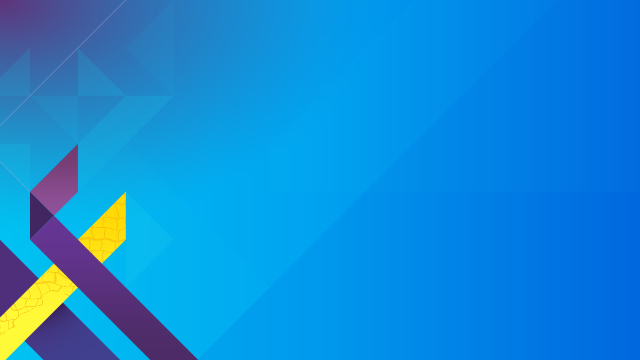
This background is drawn by a Shadertoy shader. Its source:

```glsl
const float ROWS = 7.513;   // lattice rows over the canvas height
const float DIAG = 0.7071;  // scales diagonal coordinates to distances

float fill(float dist, float px) {
    return clamp(0.5 - dist / px, 0.0, 1.0);
}

float band(float v, float lo, float hi) {
    return max(lo - v, v - hi);
}

float max3(float a, float b, float c) {
    return max(a, max(b, c));
}

vec2 hashGradient(vec2 cell) {
    float h = fract(sin(dot(cell, vec2(127.1, 311.7))) * 43758.5);
    return vec2(cos(6.2832 * h), sin(6.2832 * h));
}

float gradientNoise(vec2 p) {
    vec2 i = floor(p), f = fract(p);
    vec2 u = f * f * (3.0 - 2.0 * f);
    vec2 e = vec2(0.0, 1.0);
    float a = dot(hashGradient(i), f);
    float b = dot(hashGradient(i + e.yx), f - e.yx);
    float c = dot(hashGradient(i + e.xy), f - e.xy);
    float d = dot(hashGradient(i + e.yy), f - e.yy);
    return mix(mix(a, b, u.x), mix(c, d, u.x), u.y);
}

// Cyan to blue sweep with a violet top left corner
vec3 backdrop(vec2 uv, float aspect) {
    vec3 cyan = vec3(0.0, 0.76, 0.95);
    vec3 azure = vec3(0.0, 0.635, 0.94);
    vec3 blue = vec3(0.0, 0.41, 0.875);
    vec3 violet = vec3(0.37, 0.20, 0.48);
    float t = uv.x / aspect;
    vec3 col = mix(cyan, azure, clamp(t * 2.0, 0.0, 1.0));
    col = mix(col, blue, clamp(t * 2.0 - 1.0, 0.0, 1.0));
    float reach = length(vec2(uv.x / 1.05, (1.0 - uv.y) / 0.65));
    return mix(col, violet, pow(max(1.0 - reach, 0.0), 1.3));
}

// Translucent facets on the lattice; s and d are its two diagonals
vec3 addFacets(vec3 col, vec2 q, float s, float d, float px) {
    vec3 glow = vec3(0.08, 0.78, 0.92);
    vec3 deep = vec3(0.0, 0.36, 0.85);
    col = mix(col, deep, 0.13 * fill((11.0 - s) * DIAG, px));
    col = mix(col, glow, 0.07 * fill(max3(1.0 - d, s - 11.0, 5.0 - s) * DIAG, px));
    col = mix(col, glow, 0.05 * fill(max3(8.0 - s, 5.0 - q.x, q.y - 4.0), px));
    col = mix(col, glow, 0.14 * fill(max3(1.0 - s, q.x, q.y - 2.0), px));
    col = mix(col, glow, 0.17 * fill(max3(1.0 - q.x, -d, q.y - 2.0), px));
    col = mix(col, glow, 0.10 * fill(max3(d - 2.0, q.x - 1.0, 2.0 - q.y), px));
    col = mix(col, glow, 0.20 * fill(max3(band(s, 4.0, 5.0) * DIAG, 1.0 - q.x, 2.0 - q.y), px));
    col = mix(col, glow, 0.20 * fill(max3(q.x, 3.0 - q.y, d - 4.0), px));
    col = mix(col, glow, 0.07 * fill(max3(3.0 - s, q.x - 3.0, d + 1.0), px));
    return mix(col, glow, 0.28 * fill(max3(2.0 - q.x, 2.0 - d, s - 8.0), px));
}

// Irregular staggered parcel outlines
float parcelLines(vec2 p, float px) {
    float scale = 4.2;
    vec2 w = p * scale + 0.7 * gradientNoise(p * 3.0);
    w.x += 0.6 * hashGradient(vec2(floor(w.y), 3.0)).x;
    vec2 f = abs(fract(w) - 0.5);
    float edge = (0.5 - max(f.x, f.y)) / scale;
    return fill(edge - 0.008, px);
}

vec3 yellowPaint(vec2 q, float px) {
    vec3 gold = vec3(1.0, 0.85, 0.02);
    vec3 lemon = vec3(1.0, 0.98, 0.22);
    vec3 ochre = vec3(0.93, 0.65, 0.02);
    vec3 col = mix(gold, lemon, smoothstep(4.3, 6.8, q.y));
    float limit = q.y + 0.8 * q.x - 6.45 + 0.4 * gradientNoise(q * 4.0);
    float mapped = max(fill(limit, px), step(0.7, q.x));
    float border = fill(abs(limit) - 0.012, px) * step(q.x, 0.7);
    return mix(col, ochre, 0.55 * max(mapped * parcelLines(q, px), border));
}

void mainImage(out vec4 fragColor, in vec2 fragCoord) {
    vec2 uv = fragCoord / iResolution.y;
    float px = ROWS / iResolution.y;
    // Lattice column and row, rows counted from the top
    vec2 q = vec2(uv.x * ROWS - 0.626, (1.0 - uv.y) * ROWS);
    float s = q.x + q.y, d = q.y - q.x;

    vec3 col = backdrop(uv, iResolution.x / iResolution.y);
    col = addFacets(col, q, s, d, px);

    // Hairlines
    vec3 pale = vec3(0.72, 0.66, 0.82);
    col = mix(col, pale, 0.55 * fill(abs(s - 2.0) * DIAG - 0.006, px));
    col = mix(col, pale, 0.55 * fill(max(abs(d - 4.0) * DIAG - 0.006, q.x), px));

    // Indigo ribbon, shaded beneath the yellow one
    vec3 indigo = mix(vec3(0.31, 0.18, 0.48), vec3(0.25, 0.25, 0.56), smoothstep(5.5, 8.5, s));
    float shade = exp(-3.0 * max(s - 7.0, 0.0)) * step(7.0, s) * smoothstep(7.3, 5.6, d);
    indigo = mix(indigo, vec3(0.19, 0.10, 0.30), 0.8 * shade);
    col = mix(col, indigo, fill(band(d, 5.63, 7.23) * DIAG, px));

    // Yellow ribbon
    float yellow = max(band(s, 6.0, 7.0) * DIAG, q.x - 2.0);
    col = mix(col, yellowPaint(q, px), fill(yellow, px));

    // Mauve ribbon and its dark fold
    vec3 mauve = mix(vec3(0.45, 0.23, 0.43), vec3(0.56, 0.32, 0.60), smoothstep(3.0, 4.5, q.y));
    float upper = max3(band(s, 4.0, 5.0) * DIAG, band(q.x, 0.0, 1.0), (d - 4.0) * DIAG);
    col = mix(col, mauve, fill(upper, px));
    float fold = max3(-q.x, (4.0 - d) * DIAG, (s - 5.0) * DIAG);
    col = mix(col, vec3(0.26, 0.15, 0.38), fill(fold, px));

    // Purple ribbon in front
    vec3 purple = mix(vec3(0.40, 0.21, 0.58), vec3(0.30, 0.17, 0.40), smoothstep(4.5, 7.5, q.y));
    float front = max(band(d, 4.0, 5.0), 5.0 - s) * DIAG;
    col = mix(col, purple, fill(front, px));

    fragColor = vec4(col, 1.0);
}
```
